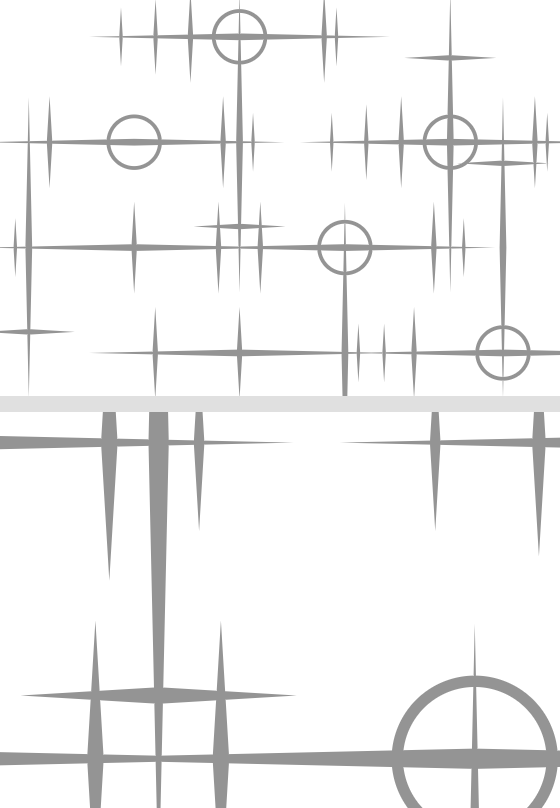
Top, the full canvas; bottom, a detail of the centre.
Give the GLSL for this pattern, as a Shadertoy shader.

```glsl
// Grey tapered needles crossing on a lattice, some ringed, on white
#define PITCH 0.2661                  // lattice spacing, in canvas heights
#define ORIGIN vec2(0.0727, 0.0930)   // first lattice node, from the upper left
#define BEAM_HALF 1.427               // half length of a long needle, in pitches
#define BEAM_TAPER 0.0225             // half width over half length
#define SPIKE_TAPER 0.060
#define CROSSBAR vec2(0.80, 0.437)    // offset along a column, half length
#define RING_RADIUS 0.245
#define RING_STROKE 0.018
#define INK vec3(0.58)
#define PAPER vec3(1.0)

// Spikes of the three row motifs: offset along the beam, half length
const vec2 SPIKES[11] = vec2[11](
    vec2(-1.125, 0.28), vec2(-0.797, 0.36), vec2(-0.466, 0.437),
    vec2(0.803, 0.437), vec2(0.92, 0.28),
    vec2(-0.803, 0.437), vec2(0.844, 0.437), vec2(1.128, 0.28),
    vec2(-1.128, 0.28), vec2(0.0, 0.437), vec2(0.80, 0.437));
const int FIRST_SPIKE[4] = int[4](0, 5, 8, 11);

// Columns: x, centre row, side of the crossbar
const vec3 COLUMNS[5] = vec3[5](
    vec3(0.0, 2.0, 1.0), vec3(2.0, 1.0, 1.0), vec3(3.0, 3.0, 1.0),
    vec3(4.0, 1.0, -1.0), vec3(4.5, 2.0, -1.0));

// Pixel coverage of a needle along x, exact even where it is thinner than a pixel
float needle(vec2 p, float halfLength, float taper, float pixel) {
    float w = taper * max(halfLength - abs(p.x), 0.0);
    float y = abs(p.y);
    float overlap = min(y + 0.5 * pixel, w) - max(y - 0.5 * pixel, -w);
    return clamp(overlap / pixel, 0.0, 1.0);
}

float ring(vec2 p, float pixel) {
    float d = abs(length(p) - RING_RADIUS) - RING_STROKE;
    return clamp(0.5 - d / pixel, 0.0, 1.0);
}

// Horizontal beam with its spikes and, for the first two motifs, a ring
float rowMotif(vec2 p, int motif, float pixel) {
    float cover = needle(p, BEAM_HALF, BEAM_TAPER, pixel);
    for (int i = FIRST_SPIKE[motif]; i < FIRST_SPIKE[motif + 1]; i++) {
        vec2 q = p - vec2(SPIKES[i].x, 0.0);
        cover = max(cover, needle(q.yx, SPIKES[i].y, SPIKE_TAPER, pixel));
    }
    return motif < 2 ? max(cover, ring(p, pixel)) : cover;
}

// Vertical beam with a crossbar on one side
float columnMotif(vec2 p, float side, float pixel) {
    float beam = needle(p.yx, BEAM_HALF, BEAM_TAPER, pixel);
    vec2 q = p - vec2(0.0, side * CROSSBAR.x);
    return max(beam, needle(q, CROSSBAR.y, SPIKE_TAPER, pixel));
}

void mainImage(out vec4 fragColor, in vec2 fragCoord) {
    // Lattice coordinates, y running downwards
    vec2 uv = vec2(fragCoord.x, iResolution.y - fragCoord.y) / iResolution.y;
    vec2 p = (uv - ORIGIN) / PITCH;
    float pixel = 1.0 / (iResolution.y * PITCH);
    float cover = 0.0;

    // Each row motif repeats diagonally; the bottom row is mirrored
    for (int motif = 0; motif < 3; motif++) {
        int copies = motif == 1 ? 3 : 2;
        vec2 start = vec2(motif == 0 ? 2.0 : 1.0, float(motif));
        vec2 stride = vec2(motif == 2 ? 1.0 : 2.0, 1.0);
        for (int i = 0; i < copies; i++) {
            vec2 node = start + float(i) * stride;
            node.x = min(node.x, 4.5);
            vec2 q = p - node;
            if (node.y > 2.5) q.x = -q.x;
            cover = max(cover, rowMotif(q, motif, pixel));
        }
    }

    for (int i = 0; i < 5; i++)
        cover = max(cover, columnMotif(p - COLUMNS[i].xy, COLUMNS[i].z, pixel));

    fragColor = vec4(mix(PAPER, INK, cover), 1.0);
}
```
